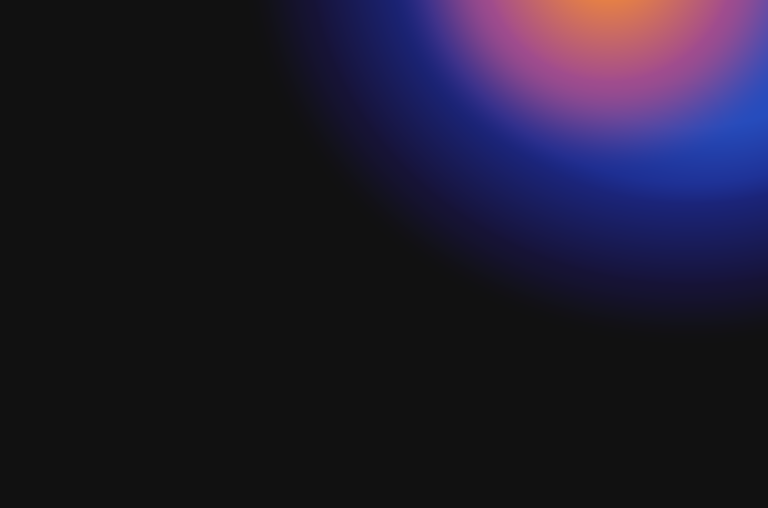
Reproduce this background procedurally as a WebGL 1 fragment shader.

```glsl
precision highp float;
// A near-black field with a large blue glow hanging over the upper right edge
// and a smaller orange-to-violet glow inside it. Each glow is a radial distance
// fed through overlapping colour ramps; lengths are in canvas heights.

uniform vec2 u_resolution;

#define BLUE_CENTER vec2(1.364, 1.119)
#define BLUE_STRETCH vec2(0.9, 1.0)
#define WARM_CENTER vec2(1.202, 1.089)
#define WARM_EDGE 0.435
#define WARM_CORE 0.08
#define NIGHT vec3(0.067, 0.067, 0.068)
#define INDIGO vec3(0.088, 0.075, 0.220)
#define ROYAL vec3(0.110, 0.160, 0.540)
#define AZURE vec3(0.150, 0.300, 0.740)
#define ROSE vec3(0.640, 0.300, 0.550)
#define ORANGE vec3(0.910, 0.510, 0.260)

// Linear rise from 0 at radius outer to 1 at radius inner.
float ramp(float outer, float inner, float radius) {
    return clamp((outer - radius) / (outer - inner), 0.0, 1.0);
}

// Same rise with eased ends.
float softRamp(float outer, float inner, float radius) {
    float t = ramp(outer, inner, radius);
    return t * t * (3.0 - 2.0 * t);
}

// Wide cool glow: night, indigo, royal blue, then azure toward the right.
vec3 coolGlow(vec2 p) {
    float radius = length((p - BLUE_CENTER) * BLUE_STRETCH);
    vec3 color = mix(NIGHT, INDIGO, softRamp(0.80, 0.66, radius));
    color = mix(color, ROYAL, ramp(0.68, 0.48, radius));
    float rightward = smoothstep(0.8, 1.5, p.x);
    return mix(color, AZURE, rightward * ramp(0.52, 0.37, radius));
}

// Warm glow: rose fading in over the blue, heating up to an orange core.
vec3 addWarmGlow(vec3 base, vec2 p) {
    float radius = length(p - WARM_CENTER);
    vec3 warm = mix(ROSE, ORANGE, ramp(0.25, WARM_CORE, radius));
    return mix(base, warm, softRamp(WARM_EDGE, 0.23, radius));
}

void main() {
    vec2 p = gl_FragCoord.xy / u_resolution.y;
    // Keep the glows tied to the right edge at other aspect ratios.
    p.x += 1.515 - u_resolution.x / u_resolution.y;

    gl_FragColor = vec4(addWarmGlow(coolGlow(p), p), 1.0);
}
```
